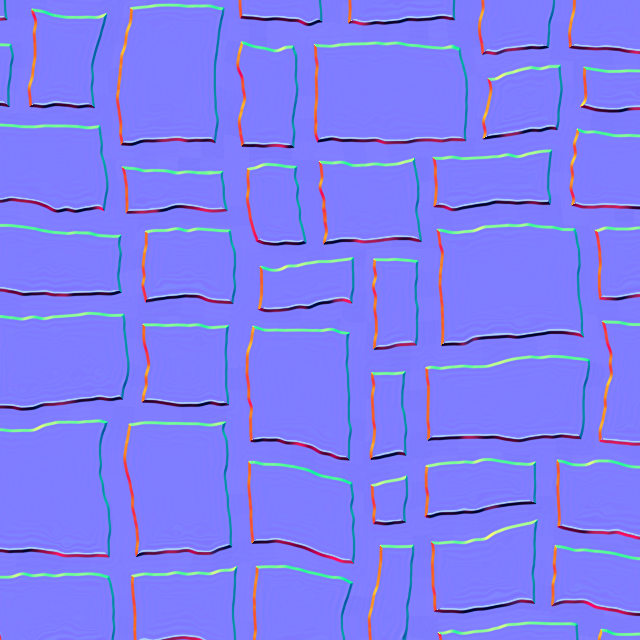
Reproduce this texture map procedurally as a WebGL 1 fragment shader.

```glsl
precision highp float;
// Normal map of irregular rectangular paving: a pinwheel tiling of boxes
// with shared walls, bent by noise. The distance to the nearest box gives the
// edge direction, which picks the slope colour; faint ripples follow the edges.

uniform vec2 u_resolution;

const vec2  GRID        = vec2(5.7, 6.3);      // tiles across the canvas
const vec2  WALL_JITTER = vec2(0.29, 0.34);    // wall shift, in cells
const float JOINT_MIN   = 0.015;               // half width of the joints
const float JOINT_VARY  = 0.005;
const float EDGE_WIDTH  = 0.0024;
const float FRINGE_SHIFT = 0.0038;
const float RIPPLE_STEP = 0.0095;
const float RIPPLE_FADE = 0.026;
const float RIPPLE_GAIN = 0.042;
const float TILT_GAIN   = 0.95;
const float JOINT_TONE  = 0.02;
const float PROBE       = 0.0008;              // step of the gradient

const vec3 FLAT   = vec3(0.50, 0.49, 1.00);
const vec3 LEFT   = vec3(0.97, 0.40, 0.12);
const vec3 RIGHT  = vec3(0.03, 0.53, 0.65);
const vec3 TOP    = vec3(0.46, 1.00, 0.58);
const vec3 BOTTOM_DARK = vec3(0.12, 0.00, 0.14);
const vec3 BOTTOM_RED  = vec3(0.74, 0.10, 0.32);
const vec3 FRINGE = vec3(0.76, 0.96, 0.95);

float hash(vec2 p) {
  vec3 q = fract(vec3(p.xyx) * 0.1031);
  q += dot(q, q.yzx + 33.33);
  return fract((q.x + q.y) * q.z);
}

// Smooth value noise, -1 to 1
float noise(vec2 p) {
  vec2 i = floor(p), f = fract(p);
  f = f * f * (3.0 - 2.0 * f);
  float low  = mix(hash(i), hash(i + vec2(1.0, 0.0)), f.x);
  float high = mix(hash(i + vec2(0.0, 1.0)), hash(i + 1.0), f.x);
  return 2.0 * mix(low, high, f.y) - 1.0;
}

vec2 noise2(vec2 p) {
  return vec2(noise(p + 17.0), noise(p + 71.0));
}

// Broad bends, small waves and fine chipping
vec2 warp(vec2 p) {
  return p + 0.0190 * noise2(p * 7.0)
           + 0.0050 * noise2(p * 21.0)
           + 0.0022 * noise2(p * 58.0);
}

// Shift of a wall, owned by whichever of its two ends has the given parity
float wallShift(vec2 v, vec2 along, float parity) {
  float own = step(abs(mod(v.x + v.y, 2.0) - parity), 0.5);
  return 2.0 * hash(v + along * (1.0 - own) + 40.0 * parity + 9.0) - 1.0;
}

float boxDistance(vec2 p, vec2 halfSize) {
  vec2 q = abs(p) - halfSize;
  return length(max(q, 0.0)) + min(max(q.x, q.y), 0.0);
}

// Signed distance to the nearest tile, negative inside
float tileDistance(vec2 point) {
  vec2 p = warp(point), cell = floor(p * GRID);
  vec2 right = vec2(1.0, 0.0), up = vec2(0.0, 1.0);
  float d = 1.0;
  for (int y = -1; y <= 1; y++) {
    for (int x = -1; x <= 1; x++) {
      vec2 id = cell + vec2(float(x), float(y));
      vec2 lo = id + WALL_JITTER *
        vec2(wallShift(id, up, 0.0), wallShift(id, right, 1.0));
      vec2 hi = id + 1.0 + WALL_JITTER *
        vec2(wallShift(id + right, up, 0.0), wallShift(id + up, right, 1.0));
      float inset = JOINT_MIN + JOINT_VARY * hash(id + 5.3);
      vec2 halfSize = 0.5 * (hi - lo) / GRID - inset;
      d = min(d, boxDistance(p - 0.5 * (lo + hi) / GRID, halfSize));
    }
  }
  return d;
}

// Line with a flat crest and crisp sides
float ridge(float d, float width) {
  float t = d * d / (width * width);
  return exp(-t * t);
}

void main() {
  vec2 p = gl_FragCoord.xy / u_resolution.y;
  float pixel = 1.0 / u_resolution.y;

  // Distance and outward direction of the nearest edge
  float raw = tileDistance(p);
  vec2 grad = vec2(tileDistance(p + vec2(PROBE, 0.0)) - raw,
                   tileDistance(p + vec2(0.0, PROBE)) - raw) / PROBE;
  float d = raw / max(length(grad), 0.6);
  vec2 outward = grad / max(length(grad), 0.001);

  // Share of each side: left, right, top, bottom
  vec4 side = max(vec4(-outward.x, outward.x, outward.y, -outward.y), 0.0);
  side *= side;
  vec2 slope = vec2(-outward.x, outward.y);

  // Flat ground: ripples in the tiles, blocky tone in the joints
  float inside = 1.0 - smoothstep(-0.002, 0.002, raw);
  float ripple = cos(6.2832 * d / RIPPLE_STEP) * exp(-abs(d) / RIPPLE_FADE);
  ripple *= RIPPLE_GAIN * mix(0.4, 0.7 + 0.6 * side.w, inside);
  ripple *= 0.8 + 0.5 * noise(p * 14.0);
  vec3 color = FLAT + vec3(slope * ripple, 0.0);
  color += (1.0 - inside) * JOINT_TONE * (hash(floor(warp(p) * 28.0)) - 0.5);

  // Edge colours, turned redder or yellower by the local tilt
  float redness = smoothstep(-0.3, 0.7, noise(p * 30.0));
  vec3 bottom = mix(BOTTOM_DARK, BOTTOM_RED, redness);
  vec3 edge = LEFT * side.x + RIGHT * side.y + TOP * side.z + bottom * side.w;
  edge.r += TILT_GAIN * slope.x * (side.z + side.w);
  edge.g += TILT_GAIN * slope.y * (side.x + 0.4 * side.y);
  edge.b += 0.6 * max(-slope.y, 0.0) * side.x;
  float width = max(EDGE_WIDTH * (1.0 - 0.2 * side.y), 0.7 * pixel);
  float fringe = ridge(d + FRINGE_SHIFT, max(0.0014, 0.6 * pixel));
  color = mix(color, FRINGE, 0.7 * fringe * side.w);
  color = mix(color, edge, ridge(d, width));

  gl_FragColor = vec4(clamp(color, 0.0, 1.0), 1.0);
}
```
